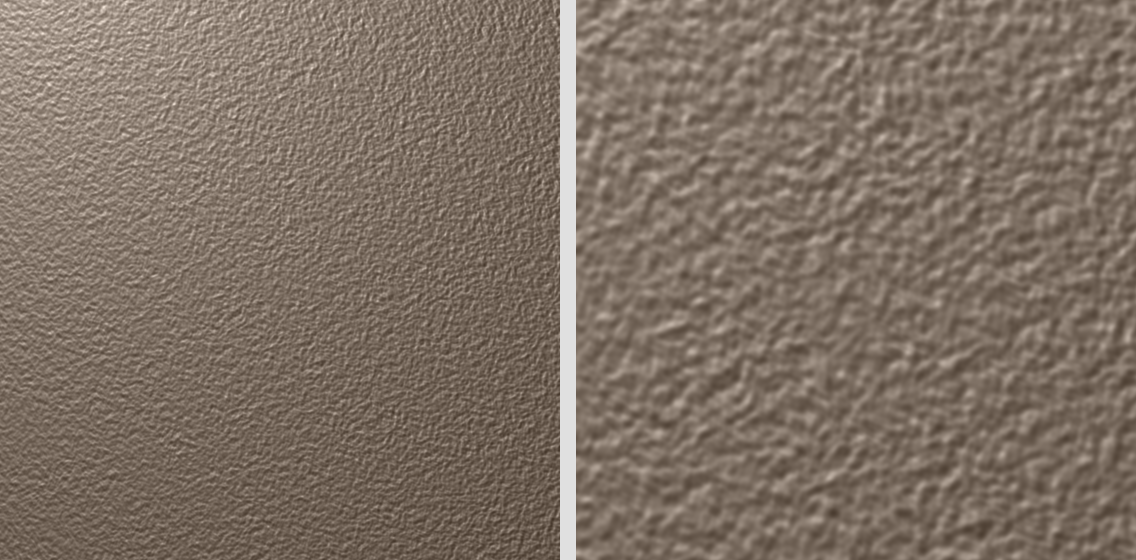
Left, the full canvas; right, a detail of the centre.
A WebGL 1 fragment shader for this texture:

```glsl
precision highp float;
// Fine-grained taupe leather or plaster, lit by a lamp beyond the upper left corner.
// A gradient-noise height field is shaded by its slope towards the lamp, so the
// creases turn with the light; the overall tone fades with distance from it.

uniform vec2 u_resolution;

vec2 randomDirection(vec2 cell) {
  vec3 q = fract(cell.xyx * vec3(0.1031, 0.1030, 0.0973));
  q += dot(q, q.yzx + 33.33);
  float angle = 6.28318 * fract((q.x + q.y) * q.z);
  return vec2(cos(angle), sin(angle));
}

float cornerValue(vec2 cell, vec2 f, vec2 corner) {
  return dot(randomDirection(cell + corner), f - corner);
}

float gradientNoise(vec2 p) {
  vec2 cell = floor(p);
  vec2 f = p - cell;
  vec2 w = f * f * f * (f * (f * 6.0 - 15.0) + 10.0);
  float low = mix(cornerValue(cell, f, vec2(0.0)),
                  cornerValue(cell, f, vec2(1.0, 0.0)), w.x);
  float high = mix(cornerValue(cell, f, vec2(0.0, 1.0)),
                   cornerValue(cell, f, vec2(1.0)), w.x);
  return mix(low, high, w.y);
}

vec2 rotate(vec2 p, float angle) {
  float c = cos(angle), s = sin(angle);
  return vec2(c * p.x - s * p.y, s * p.x + c * p.y);
}

// Pebbled grain: soft swells, rounded bumps and fine wrinkles on rotated grids
float grainHeight(vec2 p) {
  return 0.65 * gradientNoise(rotate(p, 0.9) * 58.0 + 213.1)
       + gradientNoise(rotate(p, -0.5) * 112.0 + 157.3)
       + 0.38 * gradientNoise(rotate(p, 0.35) * 185.0 + 391.7);
}

void main() {
  vec2 uv = gl_FragCoord.xy / u_resolution;

  // Lamp direction and falloff
  vec2 toLamp = vec2(0.0, 1.35) - uv;
  float lampDistance = length(toLamp);
  float tone = 0.272 + 0.52 * exp(-1.2 * lampDistance);

  // Bend the grid gently so that the grain stays irregular
  vec2 p = uv + 0.004 * vec2(gradientNoise(uv * 23.0 + 51.0),
                             gradientNoise(uv * 23.0 + 87.0));

  // Slopes facing the lamp brighten, slopes facing away darken
  vec2 reach = 0.0017 * toLamp / lampDistance;
  float slope = grainHeight(p - reach) - grainHeight(p + reach);
  float relief = 0.51 + 0.17 * uv.x + 0.14 * gradientNoise(uv * 11.0 + 19.0);
  tone *= exp(relief * slope);

  // Warm taupe tint
  gl_FragColor = vec4(tone + vec3(0.055, 0.0, -0.048), 1.0);
}
```
